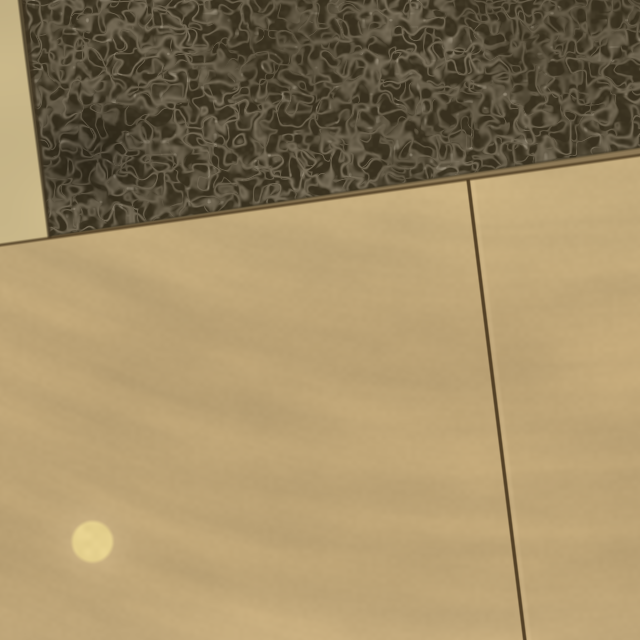
A WebGL 2 fragment shader for this texture:

```glsl
#version 300 es
precision highp float;

#define SEAM_BASE 0.617
#define SEAM_SLOPE 0.1406
#define JOINT_WIDTH 0.0027
#define CARPET_SCALE 62.0
#define VEIN_STRENGTH 0.075
#define LAMP_POS vec2(0.1445, 0.1536)
#define LAMP_RADIUS 0.033

uniform vec2 u_resolution;
out vec4 fragColor;

const vec3 STONE = vec3(0.74, 0.64, 0.46);
const vec3 PALE_STONE = vec3(0.78, 0.71, 0.53);
const vec3 GROUT = vec3(0.29, 0.22, 0.12);
const vec3 PILE_DARK = vec3(0.22, 0.19, 0.12);
const vec3 PILE_LIGHT = vec3(0.47, 0.43, 0.35);
const vec3 TRIM = vec3(0.56, 0.48, 0.34);
const vec3 LAMP = vec3(0.91, 0.83, 0.56);

float hash(vec2 p) {
    return fract(sin(dot(p, vec2(127.1, 311.7))) * 43758.5453);
}

float noise(vec2 p) {
    vec2 i = floor(p), f = fract(p);
    f = f * f * (3.0 - 2.0 * f);
    return mix(mix(hash(i), hash(i + vec2(1, 0)), f.x),
               mix(hash(i + vec2(0, 1)), hash(i + vec2(1, 1)), f.x), f.y);
}

float fbm(vec2 p) {
    float sum = 0.0, amp = 0.5;
    for (int i = 0; i < 4; i++) {
        sum += amp * noise(p);
        p = mat2(1.6, 1.2, -1.2, 1.6) * p + 7.3;
        amp *= 0.5;
    }
    return sum;
}

// Coverage of a line of given half width
float stroke(float d, float halfWidth, float aa) {
    return 1.0 - smoothstep(halfWidth - aa, halfWidth + aa, abs(d));
}

// Curled fibres: ridges along the mid level of warped noise
float fibres(vec2 p) {
    vec2 q = p + 1.1 * vec2(noise(p * 0.8 + 31.0), noise(p * 0.8 + 57.0));
    float ridge = 1.0 - smoothstep(0.0, 0.42, abs(noise(q) - 0.5) * 2.0);
    float cross_ = 1.0 - smoothstep(0.0, 0.4, abs(noise(q.yx * 1.25 + 19.0) - 0.5) * 2.0);
    return max(ridge, 0.8 * cross_);
}

vec3 carpet(vec2 uv) {
    float pile = fibres(uv * CARPET_SCALE);
    float patches = noise(uv * 11.0 + 3.0);
    float shade = 0.9 * pile * (0.65 + 0.45 * patches) + 0.22 * (noise(uv * 150.0) - 0.4);
    vec3 col = mix(PILE_DARK, PILE_LIGHT, clamp(shade, 0.0, 1.2));
    float glint = smoothstep(0.8, 1.0, noise(uv * 95.0 + 40.0)) * pile;
    col += 0.14 * glint;
    // Worn dark area near the lower corner
    vec2 worn = (uv - vec2(0.14, 0.76)) / vec2(0.09, 0.08);
    return col * (1.0 - 0.2 * exp(-dot(worn, worn)));
}

vec3 stone(vec2 uv) {
    // Veins fall on the left and level out to the right
    float flow = uv.y + 0.48 * uv.x - 0.3 * uv.x * uv.x;
    float veins = fbm(vec2(uv.x * 3.0, flow * 22.0)) - 0.47;
    float clouds = fbm(uv * 5.0 + 11.0) - 0.47;
    vec3 col = STONE * (1.0 + VEIN_STRENGTH * (1.6 * veins + clouds));
    col += 0.012 * (noise(uv * 130.0) - 0.5);
    // Pale sheen below the seam and at the foot
    col += 0.035 * smoothstep(0.45, 0.72, uv.y) * vec3(1.0, 1.1, 0.9);
    return col + 0.02 * (1.0 - smoothstep(0.0, 0.12, uv.y));
}

void main() {
    vec2 uv = gl_FragCoord.xy / u_resolution;
    float aa = 1.0 / min(u_resolution.x, u_resolution.y);

    // Signed distances to the long seam, carpet sides and tile joint
    float seam = uv.y - SEAM_BASE - SEAM_SLOPE * uv.x;
    float side = uv.x - mix(0.0775, 0.034, (uv.y - 0.63) / 0.37);
    float joint = uv.x - mix(0.820, 0.7318, uv.y / 0.716);
    float trimHeight = 0.002 + 0.010 * uv.x;

    vec3 col = stone(uv);
    float above = smoothstep(-aa, aa, seam);
    float leftTile = above * (1.0 - smoothstep(-aa, aa, side));
    col = mix(col, PALE_STONE * (0.97 + 0.07 * noise(uv * 9.0)), leftTile);

    // Tile joint with a pale bevel beside it
    float below = 1.0 - above;
    col += 0.03 * below * stroke(joint - 0.007, 0.003, 2.0 * aa);
    col = mix(col, GROUT, 0.92 * below * stroke(joint, JOINT_WIDTH, aa));

    // Carpet, its edge trim and the shadow gap at its side
    float inside = smoothstep(-aa, aa, side);
    col = mix(col, TRIM, inside * above);
    float mat = inside * smoothstep(-aa, aa, seam - trimHeight);
    col = mix(col, carpet(uv), mat);
    float gap = stroke(side, mix(0.003, 0.006, smoothstep(0.63, 1.0, uv.y)), 1.5 * aa);
    col = mix(col, vec3(0.23, 0.19, 0.12), 0.8 * gap * above);
    col = mix(col, PILE_DARK, 0.5 * inside * stroke(seam - trimHeight, 0.002, 1.5 * aa));
    col = mix(col, GROUT, 0.8 * stroke(seam, 0.0022, 1.5 * aa));

    // Reflected lamp with a faint halo
    float lampDist = length(uv - LAMP_POS);
    col += 0.05 * exp(-pow(lampDist / 0.05, 2.0));
    float disc = 1.0 - smoothstep(LAMP_RADIUS - 0.005, LAMP_RADIUS + 0.003, lampDist);
    col = mix(col, LAMP + 0.04 * (noise(uv * 80.0) - 0.5), 0.9 * disc);

    fragColor = vec4(clamp(col, 0.0, 1.0), 1.0);
}
```
